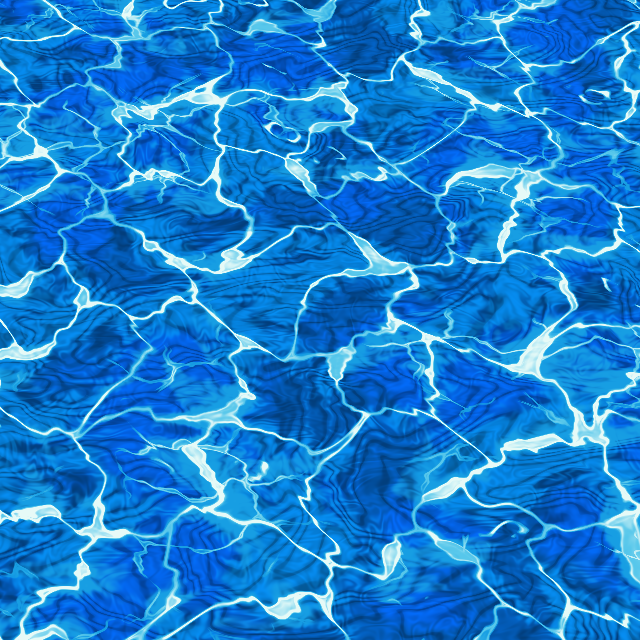
Give the GLSL for this texture, as a WebGL 2 fragment shader.

```glsl
#version 300 es
precision highp float;
// Sunlit pool water: bright caustic web over rippled blue, receding upward.
uniform vec2 u_resolution;
out vec4 fragColor;

vec2 hash2(vec2 p) {
  vec2 k = vec2(dot(p, vec2(127.1, 311.7)), dot(p, vec2(269.5, 183.3)));
  return fract(sin(k) * 43758.5);
}

// Layered sines, roughly -1 to 1
float swell(vec2 p) {
  float sum = 0.0, amp = 0.5;
  for (int i = 0; i < 4; i++) {
    p = mat2(0.8, 0.6, -0.6, 0.8) * p * 1.7 + 1.3;
    p += 0.6 * sin(p.yx + vec2(0.4, 2.1));
    sum += amp * sin(p.x) * sin(p.y);
    amp *= 0.6;
  }
  return sum;
}

// Bends straight cell borders into wavy filaments
vec2 sway(vec2 p) {
  float amp = 0.15, freq = 3.1;
  for (int i = 0; i < 5; i++) {
    p += amp * sin(freq * (p.yx + 0.35 * p) + vec2(1.7, 4.1) * float(i + 1));
    amp *= 0.5;
    freq *= 1.9;
  }
  return p;
}

float softMin(float a, float b, float k) {
  float h = max(k - abs(a - b), 0.0) / k;
  return min(a, b) - h * h * k * 0.25;
}

// Cellular noise: border distance, offset to the site in yz, cell seed in w
vec4 cells(vec2 p) {
  vec2 base = floor(p), nearest = vec2(9.0), home = base;
  for (int j = -1; j <= 1; j++)
    for (int i = -1; i <= 1; i++) {
      vec2 id = base + vec2(i, j);
      vec2 r = id + 0.1 + 0.8 * hash2(id) - p;
      if (dot(r, r) < dot(nearest, nearest)) { nearest = r; home = id; }
    }
  float border = 1.0;
  for (int j = -2; j <= 2; j++)
    for (int i = -2; i <= 2; i++) {
      vec2 id = home + vec2(i, j);
      if (i == 0 && j == 0) continue;
      vec2 r = id + 0.1 + 0.8 * hash2(id) - p;
      border = softMin(border, dot(0.5 * (nearest + r), normalize(r - nearest)), 0.05);
    }
  return vec4(border, nearest, hash2(home + 17.0).x);
}

// Folded light: a translucent band with brighter rims
float filament(float d, float width) {
  float band = 1.0 - smoothstep(width, width + 0.022, d);
  float rim = (d - width) / 0.016;
  return 0.4 * band + 0.6 * exp(-rim * rim);
}

void main() {
  vec2 uv = gl_FragCoord.xy / u_resolution.y;
  // Cells shrink and flatten with distance
  vec2 water = vec2((uv.x - 0.5) * (4.9 + 1.5 * uv.y), uv.y * (5.3 + 2.4 * uv.y)) + 20.0;
  float broad = swell(water * 0.7 + 3.0);
  float patches = swell(water * 1.2 + 11.0);
  float fine = swell(water * vec2(1.7, 2.3));
  float flicker = swell(water * vec2(3.6, 4.6) + 2.0);

  // Main web, with width and strength changing along each filament
  vec4 web = cells(sway(water));
  float d = web.x;
  float strength = mix(0.45, 1.05, smoothstep(-0.4, 0.35, patches + 0.5 * flicker));
  float width = 0.002 + 0.085 * smoothstep(0.1, 0.8, fine + 0.25 * flicker);
  float light = strength * filament(d, width);
  float glow = 0.5 + 0.6 * smoothstep(-0.3, 0.4, broad + fine);
  light += 0.27 * glow * exp(-max(d, 0.0) * 11.0);

  // Fainter secondary web, seen only in places
  vec4 small = cells(sway(water * vec2(1.2, 1.5) + 5.7));
  float shown = smoothstep(-0.05, 0.5, broad + 0.4 * fine);
  light = max(light, 0.65 * shown * filament(small.x, 0.004 + 0.06 * max(flicker, 0.0)));

  // Stray loops of light inside some cells
  float radius = length(web.yz * vec2(0.8, 1.2)) + 0.06 * fine;
  float loop = filament(abs(radius - 0.13), 0.006) * smoothstep(-0.25, 0.3, patches + flicker);
  light = max(light, step(0.78, web.w) * smoothstep(0.02, 0.08, d) * loop);

  // Contour-like surface ripples, broken by finer streaks
  float contour = sin(36.0 * swell(water * vec2(0.9, 1.25) + 0.15 * fine));
  float streak = sin(15.0 * flicker + 8.0 * fine);
  float ripple = 0.55 * contour + 0.45 * streak;
  light += 0.2 * smoothstep(0.1, 0.6, fine + 0.5 * broad) + 0.045 * ripple;

  // Water body, then light from sky blue through cyan to white
  float hue = smoothstep(-0.22, 0.22, broad - 0.5 * patches + 0.1 * ripple);
  vec3 color = mix(vec3(0.01, 0.34, 0.68), vec3(0.01, 0.37, 0.86), hue);
  float shallow = patches + 0.24 - 1.2 * d + 0.2 * ripple;
  color = mix(color, vec3(0.02, 0.49, 0.84), smoothstep(-0.08, 0.3, shallow));
  color *= 1.0 + 0.13 * ripple - 0.16 * smoothstep(0.5, 1.0, -contour);
  color = mix(color, vec3(0.09, 0.62, 0.89), smoothstep(0.1, 0.29, light));
  color = mix(color, vec3(0.34, 0.78, 0.92), smoothstep(0.33, 0.58, light));
  color = mix(color, vec3(0.9, 0.98, 0.97), smoothstep(0.58, 0.98, light));
  fragColor = vec4(clamp(color, 0.0, 1.0), 1.0);
}
```
